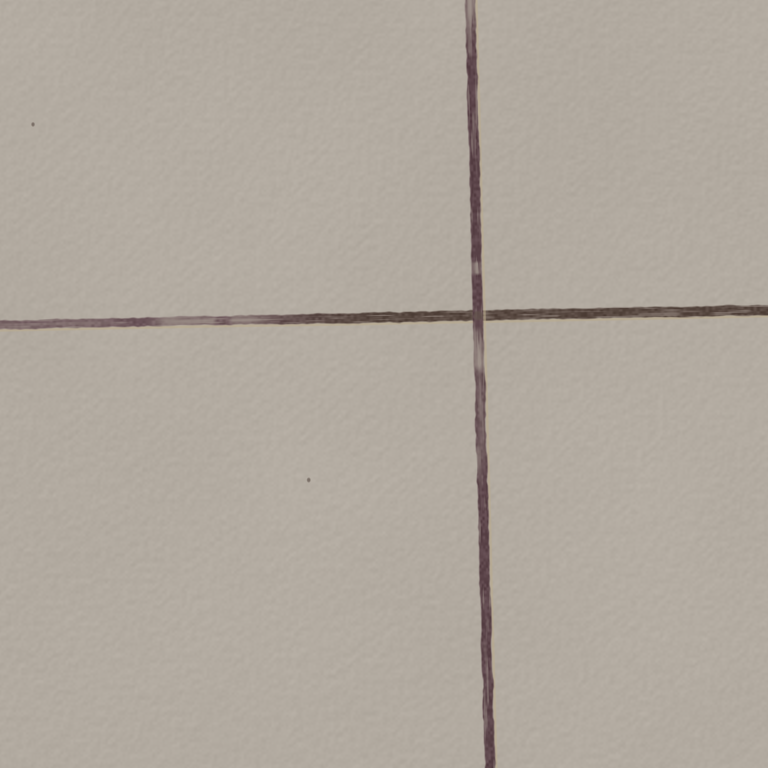
Write a WebGL 1 fragment shader that draws this texture.

```glsl
precision highp float;
// Four matte beige tiles meeting at one slightly tilted cross of worn, dark grout.

uniform vec2 u_resolution;

const vec3 TILE = vec3(0.70, 0.67, 0.63);
const vec3 FRINGE = vec3(0.73, 0.67, 0.55);
const vec3 PALE_GROUT = vec3(0.61, 0.56, 0.53);
const vec3 BROWN_GROUT = vec3(0.34, 0.28, 0.25);
const vec3 PURPLE_GROUT = vec3(0.36, 0.27, 0.29);
const vec3 SPECK = vec3(0.42, 0.37, 0.34);

float hash(vec2 p) {
  return fract(sin(dot(p, vec2(127.1, 311.7))) * 43758.5453);
}

float noise(vec2 p) {
  vec2 cell = floor(p);
  vec2 f = fract(p);
  f = f * f * (3.0 - 2.0 * f);
  float low = mix(hash(cell), hash(cell + vec2(1.0, 0.0)), f.x);
  float high = mix(hash(cell + vec2(0.0, 1.0)), hash(cell + vec2(1.0, 1.0)), f.x);
  return mix(low, high, f.y);
}

float fbm(vec2 p) {
  float sum = 0.0;
  float gain = 0.5;
  for (int i = 0; i < 4; i++) {
    sum += gain * noise(p);
    p = p * 2.03 + 17.3;
    gain *= 0.5;
  }
  return sum;
}

// Soft window around a centre, used to place worn stretches.
float patchAt(float t, float centre, float halfWidth, float softness) {
  return 1.0 - smoothstep(halfWidth, halfWidth + softness, abs(t - centre));
}

// Fine relief lit from the upper left, with faint broad mottling.
vec3 tileSurface(vec2 p) {
  vec2 lightStep = vec2(-0.002, 0.003);
  float relief = noise(p * 145.0) - noise((p + lightStep) * 145.0);
  float grain = noise(p * 310.0) - 0.5;
  float mottle = fbm(p * 5.0) - 0.47;
  return TILE + 0.026 * relief + 0.016 * grain + 0.025 * mottle;
}

// One grout line: s.x is the signed distance across it, s.y the place along it.
vec3 drawGrout(vec3 base, vec2 s, float halfWidth, vec3 dark, float wear,
               float fringeSide, float seed, float pixel) {
  float wobble = (noise(vec2(s.y * 38.0, seed)) - 0.5) * 0.0014
               + (noise(vec2(s.y * 150.0, seed + 9.0)) - 0.5) * 0.0013;
  float d = abs(s.x + wobble) - halfWidth;
  float soft = max(pixel, 0.0016);

  // Warm halo on one flank of the joint.
  float halo = patchAt(s.x * fringeSide, halfWidth + 0.0015, 0.0005, 0.0025);
  vec3 color = mix(base, FRINGE, 0.6 * halo);

  // Long streaks and short crumbs break up the dark filling.
  float streak = noise(vec2(s.x * 420.0, s.y * 32.0) + seed);
  float crumb = noise(vec2(s.x * 330.0, s.y * 240.0) + seed);
  vec3 fill = dark + 0.10 * (crumb - 0.5);
  fill = mix(fill, PALE_GROUT, 0.48 * smoothstep(0.55, 0.95, streak));
  float core = 1.0 - smoothstep(0.0, 0.8 * halfWidth, abs(s.x));
  float worn = wear * mix(0.5, 1.0, core) * smoothstep(0.1, 0.5, streak + 0.25);
  fill = mix(fill, PALE_GROUT, clamp(worn, 0.0, 1.0));
  return mix(color, fill, 1.0 - smoothstep(-soft, soft, d));
}

vec3 drawSpeck(vec3 base, vec2 p, vec2 centre, float radius, float pixel) {
  float d = length((p - centre) * vec2(1.0, 0.8)) - radius;
  return mix(base, SPECK, 0.8 * (1.0 - smoothstep(-pixel, pixel, d)));
}

void main() {
  vec2 p = gl_FragCoord.xy / u_resolution;
  float pixel = 1.0 / min(u_resolution.x, u_resolution.y);

  vec3 color = tileSurface(p);
  color = drawSpeck(color, p, vec2(0.043, 0.838), 0.0020, pixel);
  color = drawSpeck(color, p, vec2(0.402, 0.375), 0.0022, pixel);

  // Distances to the tilted joints.
  vec2 across = vec2(p.x - 0.638 + 0.026 * p.y, p.y - 0.577 - 0.0195 * p.x);

  // Horizontal joint: thin and faded at left, dark at right.
  float wearH = 0.85 * patchAt(p.x, 0.275, 0.045, 0.05)
              + 0.45 * patchAt(p.x, 0.06, 0.05, 0.08);
  wearH *= 1.0 - 0.85 * patchAt(p.x, 0.29, 0.006, 0.008);
  vec3 darkH = mix(PURPLE_GROUT + 0.06, BROWN_GROUT, smoothstep(0.25, 0.5, p.x));
  float widthH = mix(0.0056, 0.0066, smoothstep(0.25, 0.5, p.x));
  color = drawGrout(color, vec2(across.y, p.x), widthH, darkH, wearH, -1.0, 3.0, pixel);

  // Vertical joint: fades out at the top, pale just below the crossing.
  float wearV = smoothstep(0.94, 0.99, p.y)
              + 0.9 * patchAt(p.y, 0.544, 0.016, 0.018)
              + 0.9 * patchAt(p.y, 0.651, 0.005, 0.006)
              + 0.35 * patchAt(p.y, 0.46, 0.04, 0.06);
  color = drawGrout(color, vec2(across.x, p.y), 0.0066, PURPLE_GROUT, wearV, 1.0, 41.0, pixel);

  // Brown filling gathers where the joints cross.
  float crossing = 1.0 - smoothstep(0.004, 0.008, length(across));
  color = mix(color, BROWN_GROUT + 0.05, 0.7 * crossing);

  gl_FragColor = vec4(color, 1.0);
}
```
